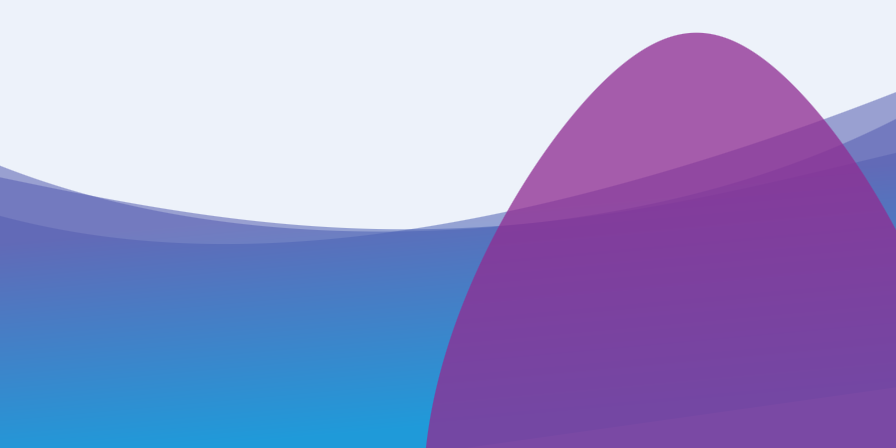
This background is drawn by a Shadertoy shader. Its source:

```glsl
const vec3 SKY = vec3(0.93, 0.95, 0.98);
const vec3 WAVE_LOW = vec3(0.04, 0.57, 0.84);
const vec3 WAVE_HIGH = vec3(0.33, 0.36, 0.69);
const vec3 HILL = vec3(0.56, 0.174, 0.572);
const float WAVE_ALPHA = 0.55;
const float HILL_ALPHA = 0.76;

// Wave crests: height at x = 0, then coefficients of x to x^4
const float CREST_BASE[3] = float[3](0.6302, 0.6042, 0.5182);
const vec4 CREST_CURVE[3] = vec4[3](
    vec4(-0.3932, 0.3369, -0.1171, 0.03),
    vec4(-0.2081, 0.0097, 0.114, -0.03),
    vec4(-0.2681, 0.3223, -0.081, 0.0107));

// Lower edge of the first wave: where it leaves the floor, and its slope
const float FLOOR_START = 1.04;
const float FLOOR_SLOPE = 0.141;

// Hill: peak position, half width at the floor, and side bulge
const vec2 HILL_PEAK = vec2(1.5547, 0.927);
const float HILL_HALF_WIDTH = 0.604;
const vec2 HILL_BULGE = vec2(-0.08, 0.75);

// Antialiased coverage, positive inside
float coverage(float field) {
    return clamp(0.5 + field / max(fwidth(field), 1e-6), 0.0, 1.0);
}

float crestHeight(int i, float x) {
    float x2 = x * x;
    return CREST_BASE[i] + dot(CREST_CURVE[i], vec4(x, x2, x2 * x, x2 * x2));
}

float hillField(vec2 p) {
    float drop = (HILL_PEAK.y - p.y) / HILL_PEAK.y;
    float across = (p.x - HILL_PEAK.x) / HILL_HALF_WIDTH;
    float bulge = drop * (1.0 - drop) * (HILL_BULGE.x + HILL_BULGE.y * drop);
    return drop + bulge - across * across;
}

void mainImage(out vec4 fragColor, in vec2 fragCoord) {
    // Canvas spans 2 by 1
    vec2 p = fragCoord / iResolution.xy * vec2(2.0, 1.0);
    vec3 color = SKY;

    // Translucent waves sharing one tilted gradient
    float blend = clamp(2.0 * p.y - 0.18 * p.x + 0.08, 0.0, 1.0);
    vec3 waveColor = mix(WAVE_LOW, WAVE_HIGH, blend);
    float aboveFloor = coverage(p.y - FLOOR_SLOPE * (p.x - FLOOR_START));
    for (int i = 0; i < 3; i++) {
        float inside = coverage(crestHeight(i, p.x) - p.y);
        if (i == 0) inside *= aboveFloor;
        color = mix(color, waveColor, WAVE_ALPHA * inside);
    }

    // Translucent hill in front
    color = mix(color, HILL, HILL_ALPHA * coverage(hillField(p)));
    fragColor = vec4(color, 1.0);
}
```
